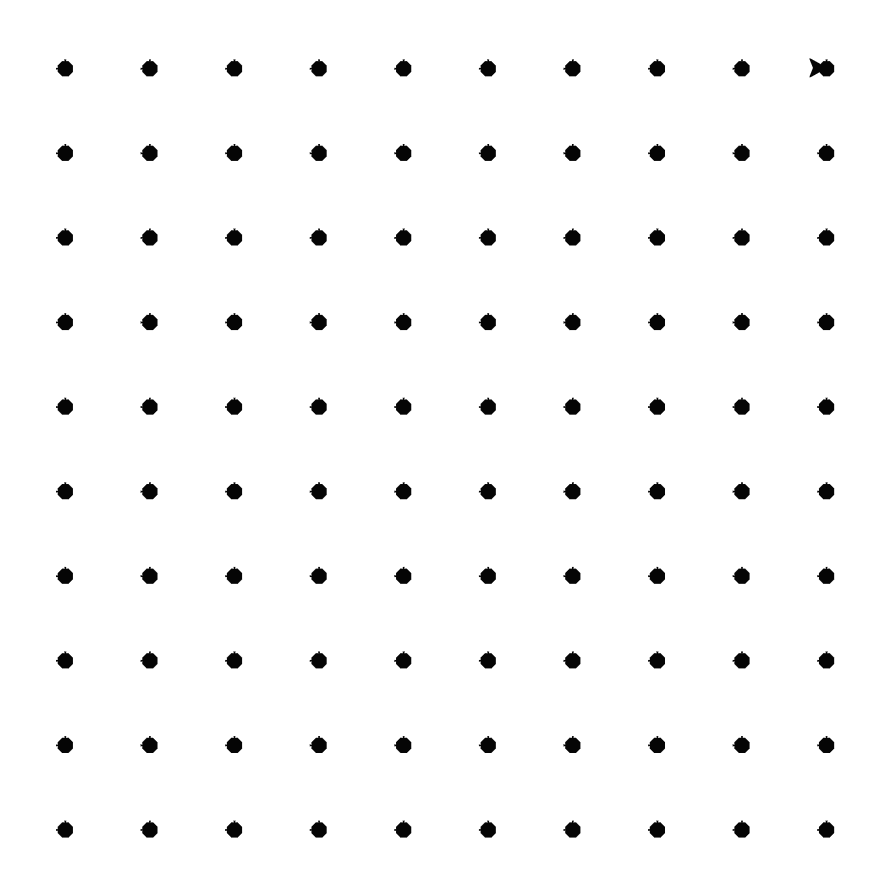
Give the GLSL for this pattern, as a Shadertoy shader.

```glsl
// Ten by ten grid of small black dots on white, with an arrowhead at the upper right dot.
#define COUNT 10.0               // dots across and down
#define PITCH 0.0944             // dot spacing, in canvas heights
#define FIRST vec2(0.0729, 0.0737) // centre of the lower left dot
#define UNIT (PITCH / 50.0)      // fine drawing unit
#define RADIUS 4.5               // dot half width, in units
#define NUB 0.5                  // half width of the small nubs, in units
#define INK vec3(0.02)
#define PAPER vec3(1.0)

float boxDistance(vec2 p, vec2 halfSize) {
    vec2 d = abs(p) - halfSize;
    return length(max(d, 0.0)) + min(max(d.x, d.y), 0.0);
}

// Chamfered disc with one nub on the left and one on top
float dotDistance(vec2 p) {
    vec2 a = abs(p);
    float chamfer = (a.x + a.y) * 0.7071 - RADIUS;
    float body = max(max(a.x, a.y) - RADIUS, chamfer);
    float leftNub = boxDistance(p + vec2(RADIUS, 0.0), vec2(1.0, NUB));
    float topNub = boxDistance(p - vec2(0.0, RADIUS), vec2(NUB, 1.0));
    return min(body, min(leftNub, topNub));
}

// Notched arrowhead pointing right, tip at the origin
float arrowDistance(vec2 p) {
    p.y = abs(p.y);
    float side = dot(p, normalize(vec2(5.0, 9.0)));
    float notch = dot(p + vec2(7.0, 0.0), normalize(vec2(-5.0, -2.0)));
    float outline = max(side, notch) - 0.5;
    return max(outline, max(p.y - 5.5, -p.x - 9.5));
}

void mainImage(out vec4 fragColor, in vec2 fragCoord) {
    vec2 uv = fragCoord / iResolution.y;
    float pixel = 1.0 / (iResolution.y * UNIT);

    // Nearest dot, limited to the grid
    vec2 grid = (uv - FIRST) / PITCH;
    vec2 cell = clamp(floor(grid + 0.5), 0.0, COUNT - 1.0);
    float d = dotDistance((grid - cell) * PITCH / UNIT);

    // Arrowhead ending in the last dot of the top row
    vec2 arrow = (grid - (COUNT - 1.0)) * PITCH / UNIT;
    d = min(d, arrowDistance(arrow + vec2(0.5, -0.5)));

    float coverage = clamp(0.5 - d / pixel, 0.0, 1.0);
    fragColor = vec4(mix(PAPER, INK, coverage), 1.0);
}
```
